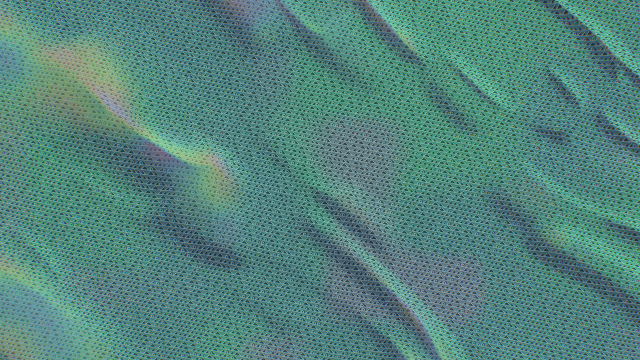
This background is drawn by a WebGL 2 fragment shader. Its source:

```glsl
#version 300 es
precision highp float;
// Teal knitted cloth with diagonal folds and iridescent crests.
// Warped ridged noise forms the folds; a sheared grid of small looped
// stitches rides on them, with a colour fringe growing from the centre.

#define CELL vec2(0.0122, 0.0118)
#define ALONG vec2(0.72, -0.69)
#define ACROSS vec2(0.69, 0.72)
#define LIFT 0.018
#define FRINGE 0.0022
#define THREAD 0.09
#define TEAL vec3(0.275, 0.49, 0.485)
#define GREEN vec3(0.27, 0.56, 0.46)
#define MAUVE vec3(0.42, 0.45, 0.53)
#define DUSK vec3(0.25, 0.35, 0.43)
#define PALE vec3(0.59, 0.71, 0.70)

uniform vec2 u_resolution;
out vec4 outColor;

float hash(vec2 p) {
  vec3 q = fract(p.xyx * 0.1031);
  q += dot(q, q.yzx + 33.33);
  return fract((q.x + q.y) * q.z);
}

float noise(vec2 p) {
  vec2 i = floor(p), f = fract(p);
  f = f * f * f * (f * (f * 6.0 - 15.0) + 10.0);
  float low = mix(hash(i), hash(i + vec2(1, 0)), f.x);
  float high = mix(hash(i + vec2(0, 1)), hash(i + vec2(1, 1)), f.x);
  return mix(low, high, f.y);
}

// Cloth height: broad swells plus long crests that come and go
float folds(vec2 p) {
  vec2 f = vec2(dot(p, ALONG), dot(p, ACROSS)) + 3.0;
  f.y += 0.15 * (noise(f * vec2(1.9, 1.6) + 7.0) - 0.5);
  float height = 0.8 * noise(f * vec2(0.9, 3.6));
  for (int i = 0; i < 3; i++) {
    float k = float(i), scale = 1.0 + 0.45 * k;
    float ridge = 1.0 - abs(2.0 * noise(f * vec2(0.7, 3.6) * scale + 19.3 * k) - 1.0);
    float mask = smoothstep(0.35, 0.8, noise(f * vec2(2.0, 3.2) * scale + 41.0 + 11.0 * k));
    height += pow(ridge, 3.5) * mask / scale;
  }
  return height;
}

float segment(vec2 p, vec2 a, vec2 b) {
  vec2 d = b - a;
  return length(p - a - d * clamp(dot(p - a, d) / dot(d, d), 0.0, 1.0));
}

// Stitch relief: +1 on the pale thread, -1 in the dark hollow
float stitch(vec2 p, float soft) {
  vec2 g = p / CELL;
  g.y += 0.2 * g.x;
  g.x += 0.36 * floor(g.y);
  vec2 id = floor(g), c = fract(g) - 0.5;
  float pick = hash(id + 50.0);
  if (pick > 0.72) c.x = -c.x;
  float bar = segment(c, vec2(-0.45, -0.34), vec2(0.4, -0.34));
  float slant = segment(c, vec2(-0.38, -0.34), vec2(0.3, 0.36));
  float loop = abs(length(c - vec2(0.0, -0.05)) - 0.28);
  float d = min(bar, pick < 0.12 ? loop : slant);
  float line = 1.0 - smoothstep(THREAD - soft, THREAD + soft, d);
  float hole = 1.0 - smoothstep(0.08, 0.36 + soft, length((c - vec2(0.25, 0.02)) * vec2(1.0, 0.8)));
  return line * (0.6 + 0.4 * hash(id + 9.0)) - hole * (1.0 - line);
}

void main() {
  vec2 p = gl_FragCoord.xy / u_resolution.y;
  vec2 fromCentre = p - 0.5 * u_resolution / u_resolution.y;

  // Fold height and its slope towards the light
  float height = folds(p);
  vec2 stepUp = 0.008 * ACROSS;
  float slope = (folds(p + stepUp) - folds(p - stepUp)) / 0.016;
  float lit = clamp(-0.085 * slope, -1.0, 1.0);
  float crest = smoothstep(0.8, 1.4, height);

  // Drifting cloth tints
  float drift = noise(p * 3.1 + 13.0);
  float patchy = noise(p * vec2(4.0, 5.0) + 71.0);
  vec3 cloth = mix(TEAL, GREEN, smoothstep(0.4, 0.85, drift));
  cloth = mix(cloth, MAUVE, 0.7 * smoothstep(0.5, 0.85, patchy));
  cloth = mix(cloth, DUSK, 0.8 * smoothstep(0.08, 0.6, -lit));
  cloth = mix(cloth, GREEN * 1.1, 0.5 * smoothstep(0.1, 0.8, lit));

  // Pastel interference colours along the crests
  float phase = 0.3 * lit + 1.1 * noise(p * 6.0 + 29.0);
  vec3 sheen = vec3(0.53, 0.61, 0.57) + 0.11 * cos(6.2832 * (phase + vec3(0.0, 0.3, 0.62)));
  cloth = mix(cloth, sheen, 0.75 * crest);

  // Stitches, read slightly apart for each colour channel
  float soft = 0.55 / (u_resolution.y * CELL.y);
  vec2 knit = p - vec2(0.0, LIFT * height);
  vec3 relief;
  for (int i = 0; i < 3; i++)
    relief[i] = stitch(knit + fromCentre * FRINGE * float(i - 1), soft);
  relief *= 1.0 - 0.45 * crest;

  vec3 thread = mix(PALE, cloth + 0.18, 0.4);
  vec3 color = mix(cloth, thread, 0.9 * max(relief, 0.0));
  color = mix(color, cloth * 0.5, max(-relief, 0.0));
  color *= 1.0 + 0.14 * lit;
  outColor = vec4(color, 1.0);
}
```
